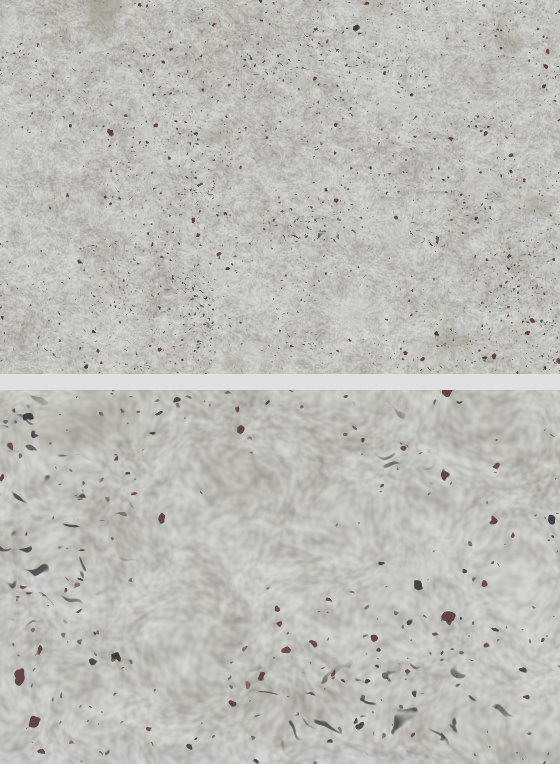
Top: the whole. Bottom: its middle third, enlarged.
A Shadertoy shader for this texture:

```glsl
// Pale grey granite with cloudy mottling, olive stains, garnet specks and black flecks.

const vec3 STONE  = vec3(0.762, 0.762, 0.744);
const vec3 LIFT   = vec3(0.037, 0.037, 0.038);  // step towards pale quartz
const vec3 DROP   = vec3(0.047, 0.050, 0.053);  // step towards warm grey
const vec3 OLIVE  = vec3(0.590, 0.590, 0.530);
const vec3 GARNET = vec3(0.350, 0.235, 0.235);
const vec3 BLACK  = vec3(0.215, 0.215, 0.220);

vec3 hash3(vec2 p) {
    vec3 q = fract(p.xyx * vec3(0.1031, 0.1030, 0.0973));
    q += dot(q, q.yxz + 33.33);
    return fract((q.xxy + q.yzz) * q.zyx);
}

mat2 rotation(float angle) {
    float c = cos(angle), s = sin(angle);
    return mat2(c, s, -s, c);
}

float cornerSlope(vec2 cell, vec2 corner, vec2 f) {
    float angle = 6.2832 * hash3(cell + corner).x;
    return dot(vec2(cos(angle), sin(angle)), f - corner);
}

// Gradient noise, centred on zero with a spread of about 0.25
float noise(vec2 p) {
    vec2 i = floor(p), f = p - i;
    vec2 u = f * f * f * (f * (f * 6.0 - 15.0) + 10.0);
    vec2 e = vec2(0.0, 1.0);
    return mix(mix(cornerSlope(i, e.xx, f), cornerSlope(i, e.yx, f), u.x),
               mix(cornerSlope(i, e.xy, f), cornerSlope(i, e.yy, f), u.x), u.y);
}

vec2 noise2(vec2 p) {
    return vec2(noise(p), noise(p + 57.3));
}

// Low-frequency map of where specks gather
float clusterMap(vec2 p) {
    return clamp(1.0 + 2.2 * noise(p * 3.1 + 11.0) + 2.0 * noise(p * 8.0 + 23.0), 0.1, 2.4);
}

// Paints one scattered layer of squashed grains over a colour
vec3 addSpecks(vec3 color, vec2 p, float cells, float density, vec2 radii,
               float garnetShare, float strength, float pixel, float seed) {
    vec2 home = floor(p * cells);
    for (int y = -1; y <= 1; y++)
    for (int x = -1; x <= 1; x++) {
        vec2 cell = home + vec2(x, y);
        vec3 place = hash3(cell + seed);
        vec3 look = hash3(cell + seed + 71.7);
        vec2 center = (cell + place.xy) / cells;
        if (place.z > density * clusterMap(center)) continue;
        vec2 d = rotation(6.2832 * look.x) * (p - center);
        float radius = mix(radii.x, radii.y, look.y * look.y);
        float cover = clamp((radius - length(d * vec2(0.85, 1.25))) / pixel + 0.5, 0.0, 1.0);
        cover *= min(1.0, 2.0 * radius / pixel);
        vec3 mineral = mix(BLACK, GARNET, step(look.z, garnetShare));
        color = mix(color, mineral, cover * strength);
    }
    return color;
}

// Cloud, mottle and grain octaves summed to roughly unit spread
float mottle(vec2 p) {
    vec2 q = rotation(0.2) * p;
    q += 0.02 * noise2(q * 14.0);
    float sum = 0.32 * noise(q * vec2(3.0, 4.5) + 5.0);
    sum += 0.40 * noise(q * vec2(12.0, 16.0) + 19.0);
    sum += 0.46 * noise(q * vec2(36.0, 46.0) + 31.0);
    sum += 0.50 * noise(q * vec2(85.0, 105.0) + 43.0);
    sum += 0.50 * noise(q * 185.0 + 59.0);
    return 4.0 * sum;
}

void mainImage(out vec4 fragColor, in vec2 fragCoord) {
    float pixel = 1.0 / iResolution.y;
    vec2 p = fragCoord * pixel;

    // Mottled ground, duskier in a soft band at the upper left
    vec2 bandOffset = (p - vec2(0.42, 0.84)) / vec2(0.42, 0.13);
    float band = exp(-dot(bandOffset, bandOffset));
    float tone = clamp(mottle(p) - 0.55 * band, -3.0, 1.9);
    vec3 color = STONE + LIFT * max(tone, 0.0) + DROP * min(tone, 0.0);

    // Smooth quartz islands and ragged olive stains
    vec2 bent = p + 0.025 * noise2(p * 17.0) + 0.012 * noise2(p * 50.0);
    float quartz = smoothstep(0.30, 0.42, noise(bent * 9.0 + 83.0));
    color = mix(color, STONE + LIFT, 0.45 * quartz);
    float stain = smoothstep(0.32, 0.60, noise(bent * 5.5 + 97.0) + 0.12 * band);
    color = mix(color, OLIVE, 0.55 * stain);

    // Thin black flecks in scattered clumps
    vec2 grainwise = rotation(0.35) * bent;
    float clump = smoothstep(0.20, 0.48, noise(p * 6.5 + 131.0) + 0.20 * band);
    float fleck = smoothstep(0.34, 0.50, noise(grainwise * vec2(65.0, 120.0) + 7.0));
    color = mix(color, BLACK, 0.8 * clump * fleck);

    // Ragged mineral grains, finest first
    vec2 rough = p + 0.0032 * noise2(p * 150.0);
    color = addSpecks(color, rough, 110.0, 0.10, vec2(0.0008, 0.0020), 0.35, 0.60, pixel, 3.0);
    color = addSpecks(color, rough, 60.0, 0.13, vec2(0.0014, 0.0033), 0.50, 0.85, pixel, 211.0);
    color = addSpecks(color, rough, 26.0, 0.11, vec2(0.0028, 0.0062), 0.75, 0.92, pixel, 401.0);
    color = addSpecks(color, rough, 9.0, 0.05, vec2(0.0060, 0.0105), 0.95, 0.95, pixel, 601.0);

    fragColor = vec4(color, 1.0);
}
```
